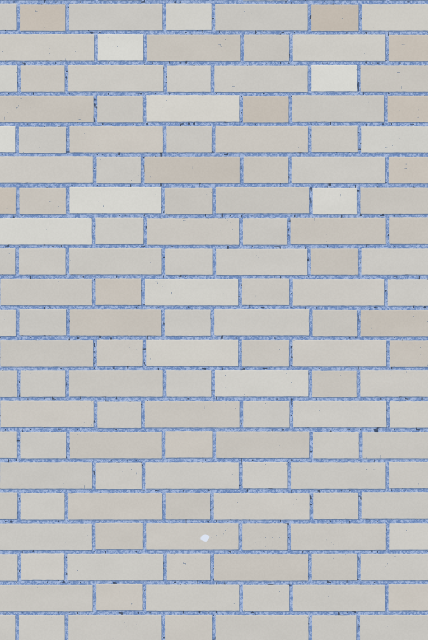
Reproduce this texture procedurally as a Shadertoy shader.

```glsl
// Pale brick wall of alternating long and short bricks with grainy blue mortar.

// Layout: lengths are in course heights, x to the right and y downward
const float COURSES = 20.955;       // courses over the canvas height
const float TOP_OFFSET = 0.065;     // first bed joint below the top edge
const float PERIOD = 4.785;         // one short plus one long brick
const float SHORT_PITCH = 1.607;    // short brick with its joint
const float EVEN_START = 0.587;     // first joint of even courses
const float ODD_START = -1.68;      // first joint of odd courses
const vec2 JOINT = vec2(0.118, 0.136);
const float JOINT_WANDER = 0.085;
const float HEIGHT_WANDER = 0.035;
const float CORNER = 0.025;
const vec2 SHADOW_SHIFT = vec2(0.022, 0.034);

// Colours
const vec3 BRICK = vec3(0.788, 0.780, 0.760);
const vec3 BRICK_WARM = vec3(0.765, 0.730, 0.685);
const vec3 BRICK_PALE = vec3(0.835, 0.835, 0.815);
const vec3 MORTAR_DEEP = vec3(0.42, 0.53, 0.72);
const vec3 MORTAR_LIGHT = vec3(0.66, 0.73, 0.86);
const vec3 SHADE = vec3(0.35, 0.43, 0.55);
const vec3 PIT = vec3(0.20, 0.24, 0.31);
const vec3 CHIP = vec3(0.86, 0.89, 0.95);

// Wear
const vec2 CHIP_POS = vec2(0.320, 0.160);   // in canvas heights
const float CHIP_RADIUS = 0.006;
const float MORTAR_GRAIN = 17.0;

// Integer hash of a cell and a salt, 0 to 1
float hash(vec2 cell, int salt) {
    uvec2 q = uvec2(ivec2(cell)) * uvec2(1597u, 3571u);
    uint h = q.x ^ (q.y + uint(salt) * 7919u);
    h = (h ^ (h >> 15)) * 73471u + 9973u;
    h = (h ^ (h >> 13)) * 91193u;
    h = (h ^ (h >> 16)) * 60493u;
    return float((h ^ (h >> 14)) & 65535u) / 65535.0;
}

float noise(vec2 p, int salt) {
    vec2 c = floor(p), f = fract(p);
    f = f * f * (3.0 - 2.0 * f);
    float upper = mix(hash(c, salt), hash(c + vec2(1, 0), salt), f.x);
    float lower = mix(hash(c + vec2(0, 1), salt), hash(c + vec2(1, 1), salt), f.x);
    return mix(upper, lower, f.y);
}

float roundedBox(vec2 p, vec2 halfSize) {
    vec2 q = abs(p) - halfSize + CORNER;
    return length(max(q, 0.0)) + min(max(q.x, q.y), 0.0) - CORNER;
}

float courseStart(float row) {
    return mod(row, 2.0) < 0.5 ? EVEN_START : ODD_START;
}

// Centre of the upright joint to the left of a brick; even bricks are short
float jointX(float row, float index) {
    float wander = (hash(vec2(index, row), 1) - 0.5) * JOINT_WANDER;
    return courseStart(row) + floor(index * 0.5) * PERIOD
         + mod(index, 2.0) * SHORT_PITCH + wander;
}

vec3 brickColor(vec2 id, vec2 p, float top, float canvasY) {
    // Tones differ more towards the top of the wall
    float variety = mix(0.35, 1.0, smoothstep(0.2, 0.8, canvasY));
    vec3 col = mix(BRICK, BRICK_WARM, pow(hash(id, 2), 2.5) * variety);
    col = mix(col, BRICK_PALE, smoothstep(0.72, 1.0, hash(id, 3)) * variety);
    col += (hash(id, 4) - 0.5) * 0.025;
    // Faint clouding, grain and a lit upper edge
    col += (noise(p * vec2(1.2, 2.5), 5) - 0.5) * 0.015;
    col += (noise(p * 24.0, 6) - 0.5) * 0.018;
    col += 0.035 * (1.0 - smoothstep(0.0, 0.06, top));
    // Rare small specks
    float speck = smoothstep(0.93, 1.0, noise(p * 13.0, 7)) * step(0.8, hash(floor(p * 2.0), 8));
    return mix(col, SHADE, speck * 0.5);
}

vec3 mortarColor(vec2 p, float shadow) {
    float grain = 0.6 * noise(p * MORTAR_GRAIN, 9) + 0.4 * noise(p * MORTAR_GRAIN * 2.1, 10);
    vec3 col = mix(MORTAR_DEEP, MORTAR_LIGHT, smoothstep(0.15, 0.85, grain));
    col = mix(col, SHADE, shadow * 0.65);
    float pit = smoothstep(0.84, 0.96, noise(p * 11.0, 11));
    return mix(col, PIT, pit * 0.75);
}

void mainImage(out vec4 fragColor, in vec2 fragCoord) {
    vec2 uv = fragCoord / iResolution.y;
    vec2 p = vec2(uv.x, 1.0 - uv.y) * COURSES - vec2(0.0, TOP_OFFSET);
    float blur = 0.6 * COURSES / iResolution.y;

    // Find the brick between two wandering joints
    float row = floor(p.y);
    float u = (p.x - courseStart(row)) / PERIOD;
    float index = 2.0 * floor(u) + step(SHORT_PITCH / PERIOD, fract(u));
    if (p.x < jointX(row, index)) index -= 1.0;
    else if (p.x >= jointX(row, index + 1.0)) index += 1.0;
    vec2 id = vec2(index, row);
    float left = jointX(row, index), right = jointX(row, index + 1.0);

    // Brick outline and the shadow it casts down and to the right
    float lift = (hash(id, 12) - 0.5) * HEIGHT_WANDER;
    vec2 local = p - vec2(0.5 * (left + right), row + 0.5 + lift);
    vec2 halfSize = 0.5 * (vec2(right - left, 1.0) - JOINT);
    float ragged = (noise(p * 9.0, 13) - 0.5) * 0.012;
    float d = roundedBox(local, halfSize) + ragged;
    float shadow = 1.0 - smoothstep(-blur, blur, roundedBox(local - SHADOW_SHIFT, halfSize));

    vec3 brick = brickColor(id, p, local.y + halfSize.y, uv.y);
    vec2 chipOffset = (uv - CHIP_POS) * vec2(0.8, 1.1);
    float chip = length(chipOffset) + (noise(p * 8.0, 14) - 0.5) * 0.005 - CHIP_RADIUS;
    brick = mix(brick, CHIP, 1.0 - smoothstep(-0.001, 0.001, chip));

    vec3 col = mix(brick, mortarColor(p, shadow), smoothstep(-blur, blur, d));
    fragColor = vec4(col, 1.0);
}
```
